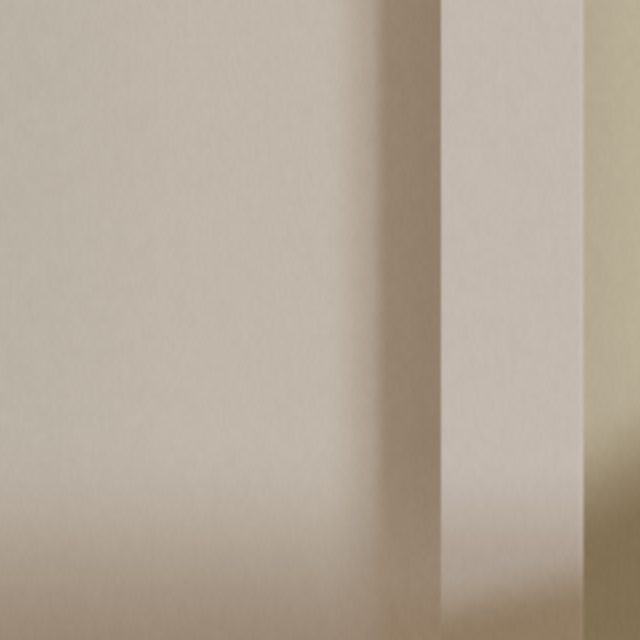
This texture is drawn by a Shadertoy shader. Its source:

```glsl
#define WALL vec3(0.752, 0.716, 0.666)
#define STRIP vec3(0.762, 0.722, 0.684)
#define SHADOW vec3(0.580, 0.508, 0.428)
#define OLIVE vec3(0.704, 0.662, 0.570)
#define OLIVE_DARK vec3(0.510, 0.440, 0.328)
#define FLOOR_TINT vec3(0.595, 0.522, 0.448)
#define FOLD_LEFT 0.592
#define FOLD_RIGHT 0.689
#define STRIP_RIGHT 0.912
#define GRAIN 0.012

float hash(vec2 p) {
    return fract(sin(dot(p, vec2(127.1, 311.7))) * 43758.5453);
}

float noise(vec2 p) {
    vec2 cell = floor(p), f = fract(p);
    f = f * f * (3.0 - 2.0 * f);
    return mix(mix(hash(cell), hash(cell + vec2(1, 0)), f.x),
               mix(hash(cell + vec2(0, 1)), hash(cell + vec2(1, 1)), f.x), f.y);
}

float edge(float center, float halfWidth, float x) {
    return smoothstep(center - halfWidth, center + halfWidth, x);
}

// Broad wall, dimmer at the far left and falling into shade below
vec3 wallColor(vec2 uv) {
    vec3 color = WALL * (1.0 - 0.025 * (1.0 - smoothstep(0.0, 0.35, uv.x)));
    float shade = pow(1.0 - smoothstep(-0.06, 0.34, uv.y), 1.15);
    color = mix(color, FLOOR_TINT, shade);
    float shoulder = smoothstep(0.48, FOLD_LEFT, uv.x);
    return mix(color, SHADOW, 0.48 * shoulder * shoulder);
}

// Narrow recess, warmer at its foot
vec3 foldColor(vec2 uv) {
    float across = (uv.x - FOLD_LEFT) / (FOLD_RIGHT - FOLD_LEFT);
    vec3 color = SHADOW * (1.025 - 0.04 * smoothstep(0.0, 0.8, across));
    float lift = smoothstep(0.32, 0.1, uv.y) * smoothstep(-0.05, 0.1, uv.y);
    color = mix(color, vec3(0.61, 0.535, 0.455), 0.6 * lift);
    return mix(color, vec3(0.575, 0.495, 0.405), smoothstep(0.1, 0.0, uv.y));
}

// Pale strip with a slanted shadow across its foot
vec3 stripColor(vec2 uv) {
    float slant = uv.y - 0.22 * (uv.x - 0.8);
    vec3 color = mix(STRIP, vec3(0.67, 0.615, 0.56), smoothstep(0.29, 0.09, uv.y));
    return mix(color, vec3(0.565, 0.485, 0.390), smoothstep(0.125, 0.02, slant));
}

vec3 oliveColor(vec2 uv) {
    float slant = uv.y - 0.5 * (uv.x - 0.956);
    vec3 color = mix(OLIVE_DARK, OLIVE, smoothstep(0.15, 0.38, slant));
    return color * (1.0 + 0.03 * edge(0.96, 0.05, uv.x) * smoothstep(0.3, 0.5, uv.y));
}

void mainImage(out vec4 fragColor, in vec2 fragCoord) {
    vec2 uv = fragCoord / iResolution.xy;

    // Vertical planes, joined from left to right
    float foldBlur = mix(0.028, 0.015, smoothstep(0.0, 0.3, uv.y));
    vec3 color = mix(wallColor(uv), foldColor(uv), edge(FOLD_LEFT, foldBlur, uv.x));
    color = mix(color, stripColor(uv), edge(FOLD_RIGHT, 0.0035, uv.x));
    color = mix(color, oliveColor(uv), edge(STRIP_RIGHT, 0.004, uv.x));

    // Faint light along the strip's outer edge
    float rim = exp(-pow((uv.x - STRIP_RIGHT + 0.005) / 0.003, 2.0));
    color += 0.015 * rim;

    // Fine fabric grain and soft mottling
    float weave = noise(uv * vec2(240.0, 110.0)) - 0.5;
    float mottle = noise(uv * vec2(60.0, 40.0) + 17.0) - 0.5;
    color += GRAIN * (weave + 0.6 * mottle);

    fragColor = vec4(color, 1.0);
}
```
